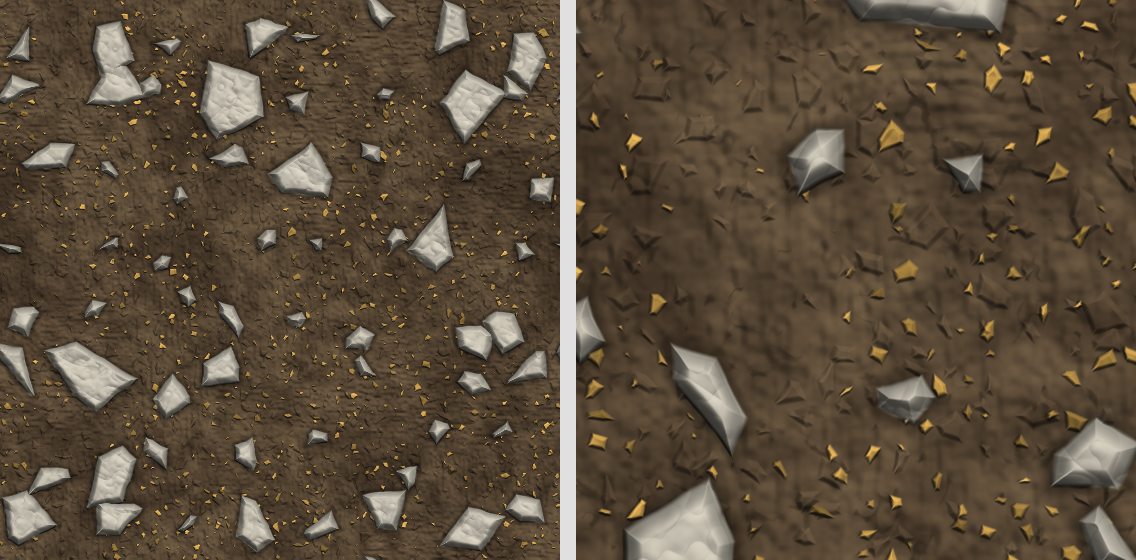
Left, the full canvas; right, a detail of the centre.
A WebGL 1 fragment shader for this texture:

```glsl
precision highp float;
// Dark fibrous soil strewn with gold flecks and pale angular stones.
// Shards are random convex polygons on wrapped grids; a height field made of
// shards and periodic noise is lit from above, and every part of it tiles.

uniform vec2 u_resolution;

const vec3 SOIL_DARK = vec3(0.245, 0.192, 0.140);
const vec3 SOIL_LIGHT = vec3(0.395, 0.325, 0.240);
const vec3 STONE = vec3(0.710, 0.688, 0.635);
const vec3 GOLD = vec3(0.690, 0.540, 0.260);
const vec3 LIGHT = vec3(0.25, 0.55, 0.80);

vec2 hash2(vec2 p) {
  vec3 q = fract(p.xyx * vec3(0.1031, 0.1030, 0.0973));
  q += dot(q, q.yzx + 33.33);
  return fract((q.xx + q.yz) * q.zy);
}

vec2 wrapCell(vec2 cell, vec2 period) {
  return floor(mod(cell + 0.5, period));
}

// Value noise with a whole number of cells per tile.
float noise(vec2 uv, vec2 period, float seed) {
  vec2 p = uv * period, i = floor(p), f = fract(p);
  f = f * f * (3.0 - 2.0 * f);
  float a = hash2(wrapCell(i, period) + seed).x;
  float b = hash2(wrapCell(i + vec2(1.0, 0.0), period) + seed).x;
  float c = hash2(wrapCell(i + vec2(0.0, 1.0), period) + seed).x;
  float d = hash2(wrapCell(i + 1.0, period) + seed).x;
  return mix(mix(a, b, f.x), mix(c, d, f.x), f.y);
}

float fbm(vec2 uv, vec2 period, float seed) {
  float sum = 0.0, weight = 0.5;
  for (int i = 0; i < 4; i++) {
    sum += weight * noise(uv, period, seed + float(i) * 9.0);
    period *= 2.0;
    weight *= 0.5;
  }
  return sum / 0.9375;
}

// Sharp creases; the whole-number matrix turns the lattice and still tiles.
float creases(vec2 uv, float period, float seed) {
  vec2 p = mat2(2.0, 1.0, -1.0, 2.0) * uv;
  float sum = 0.0, weight = 0.55;
  for (int i = 0; i < 3; i++) {
    sum += weight * abs(2.0 * noise(p, vec2(period), seed + float(i) * 7.0) - 1.0);
    period *= 2.0;
    weight *= 0.5;
  }
  return sum;
}

// Nearest shard: x = signed distance in canvas units, y = its random tone.
vec2 shards(vec2 uv, float cells, vec2 sizes, float share, float seed) {
  vec2 p = uv * cells, base = floor(p), best = vec2(1.0, 0.0);
  for (int y = -1; y <= 1; y++)
  for (int x = -1; x <= 1; x++) {
    vec2 cell = base + vec2(float(x), float(y));
    vec2 id = wrapCell(cell, vec2(cells)) + seed;
    vec2 place = hash2(id), look = hash2(id + 71.3), form = hash2(id + 37.9);
    if (look.x > share) continue;
    float radius = mix(sizes.x, sizes.y, look.y * look.y);
    float turn = 6.2832 * form.x, c = cos(turn), s = sin(turn);
    vec2 q = mat2(c, s, -s, c) * (p - cell - 0.15 - 0.7 * place);
    float squeeze = mix(1.0, 2.1, form.y * form.y);
    q.y *= squeeze;
    float d = length(q) - 1.7 * radius;
    for (int i = 0; i < 5; i++) {
      vec2 side = hash2(id + 5.1 + float(i) * 13.7);
      float angle = (float(i) + 0.8 * side.x) * 1.25664;
      d = max(d, dot(q, vec2(cos(angle), sin(angle))) - radius * mix(0.3, 1.0, side.y));
    }
    d /= cells * sqrt(squeeze);
    if (d < best.x) best = vec2(d, form.x);
  }
  return best;
}

// Fine fibres that run upright in some patches and level in others.
float fibres(vec2 uv) {
  float upright = noise(uv, vec2(190.0, 64.0), 3.0);
  float level = noise(uv, vec2(64.0, 190.0), 4.0);
  return mix(upright, level, smoothstep(0.35, 0.65, noise(uv, vec2(7.0), 5.0)));
}

// x = height, y = stone distance, z = gold distance, w = gold tone.
vec4 surface(vec2 uv) {
  vec2 rough = vec2(noise(uv, vec2(48.0), 11.0), noise(uv, vec2(48.0), 12.0)) - 0.5;
  float stone = shards(uv + 0.004 * rough, 8.0, vec2(0.19, 0.66), 0.95, 20.0).x;
  vec2 gold = shards(uv + 0.003 * rough, 56.0, vec2(0.18, 0.50), 0.46, 140.0);
  float clump = shards(uv, 42.0, vec2(0.20, 0.60), 0.65, 260.0).x;
  gold.x += 0.004 * smoothstep(0.5, 0.8, noise(uv, vec2(9.0), 13.0));

  float soil = 0.007 * fbm(uv, vec2(28.0), 1.0) + 0.0022 * fibres(uv)
    + 0.0022 * smoothstep(0.001, -0.003, clump)
    + 0.0026 * smoothstep(0.001, -0.002, gold.x)
    + 0.0015 * noise(uv, vec2(160.0), 6.0);
  float rock = 0.012 * smoothstep(0.002, -0.012, stone) + 0.012 * creases(uv, 9.0, 8.0)
    + 0.0008 * noise(uv, vec2(150.0), 7.0);
  float height = mix(soil, rock + 0.002, smoothstep(0.001, -0.003, stone));
  return vec4(height, stone, gold);
}

void main() {
  vec2 uv = gl_FragCoord.xy / u_resolution;
  float e = 0.0013;
  vec4 here = surface(uv);
  float dx = surface(uv + vec2(e, 0.0)).x - here.x;
  float dy = surface(uv + vec2(0.0, e)).x - here.x;
  vec3 normal = normalize(vec3(-dx, -dy, e));
  float shade = max(dot(normal, LIGHT) / LIGHT.z, 0.0);

  // Soil with broad stains, dark cracks and shade close to the stones.
  float stain = 0.55 * fbm(uv, vec2(6.0), 30.0) + 0.45 * fbm(uv, vec2(40.0), 31.0);
  vec3 color = mix(SOIL_DARK, SOIL_LIGHT, smoothstep(0.25, 0.75, stain));
  color *= mix(0.72, 1.0, smoothstep(0.03, 0.16, creases(uv, 17.0, 33.0)));
  color *= mix(0.70, 1.0, smoothstep(0.0, 0.010, here.y));
  // Gold flecks, then stones that pale towards their middle.
  float goldMask = smoothstep(0.0007, -0.0010, here.z);
  color = mix(color, GOLD * mix(0.65, 1.2, here.w), goldMask);
  float stoneMask = smoothstep(0.0010, -0.0022, here.y);
  vec3 stone = STONE * mix(0.74, 1.06, smoothstep(0.0, 0.016, -here.y));
  color = mix(color, stone, stoneMask);
  color *= mix(0.30 + 0.72 * shade, 0.42 + 0.60 * shade, stoneMask);
  gl_FragColor = vec4(min(color, vec3(0.93, 0.91, 0.86)), 1.0);
}
```
